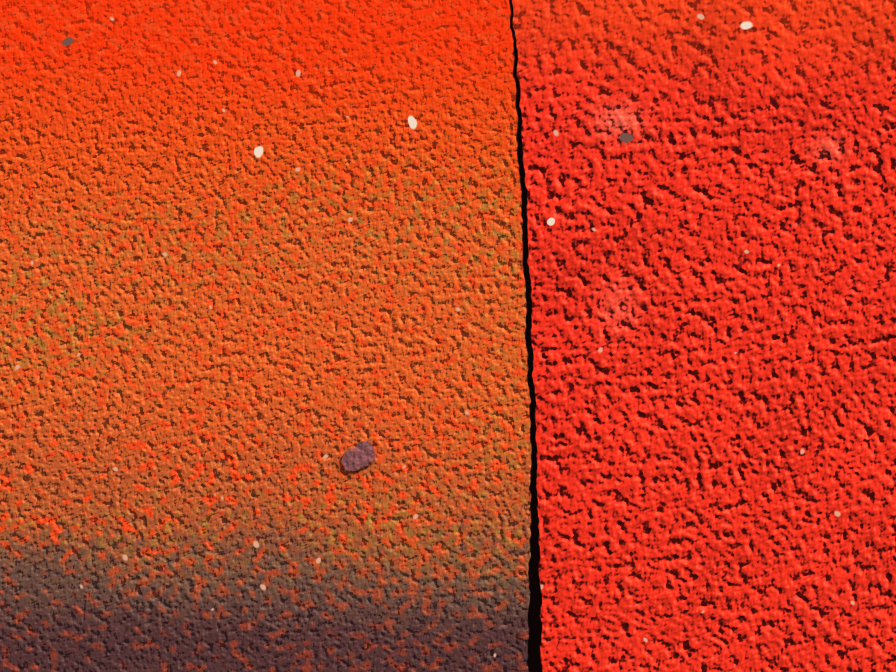
Reproduce this texture procedurally as a WebGL 1 fragment shader.

```glsl
precision highp float;
uniform vec2 u_resolution;

vec2 hash2(vec2 c) {
  vec2 q = vec2(dot(c, vec2(127.1, 311.7)), dot(c, vec2(269.5, 183.3)));
  return fract(sin(q) * 43758.55);
}

float gradientNoise(vec2 p) {
  vec2 i = floor(p), f = fract(p);
  vec2 u = f * f * f * (f * (f * 6.0 - 15.0) + 10.0);
  vec2 e = vec2(1.0, 0.0);
  float a = dot(hash2(i) * 2.0 - 1.0, f);
  float b = dot(hash2(i + e) * 2.0 - 1.0, f - e);
  float c = dot(hash2(i + e.yx) * 2.0 - 1.0, f - e.yx);
  float d = dot(hash2(i + 1.0) * 2.0 - 1.0, f - 1.0);
  return 1.4 * mix(mix(a, b, u.x), mix(c, d, u.x), u.y);
}

// Octaves are rotated so that the lattice does not show
float grainHeight(vec2 p) {
  float sum = 0.0, amp = 1.0;
  for (int k = 0; k < 3; k++) {
    p = mat2(0.8, 0.6, -0.6, 0.8) * p + 17.3;
    sum += amp * gradientNoise(p);
    p *= 1.9;
    amp *= 0.6;
  }
  return sum;
}

// Soft bump: one at the centre, fading over the given radii
float glow(vec2 p, vec2 centre, vec2 radii) {
  vec2 d = (p - centre) / radii;
  return exp(-dot(d, d));
}

// Antialiased rotated stone with a slightly ragged outline
float stone(vec2 p, vec2 centre, vec2 radii, float angle) {
  vec2 d = p - centre;
  float s = sin(angle), c = cos(angle);
  d = vec2(c * d.x + s * d.y, c * d.y - s * d.x);
  float r = length(d / radii) + 0.4 * gradientNoise(p * 75.0);
  float soft = 1.0 / (u_resolution.y * min(radii.x, radii.y));
  return 1.0 - smoothstep(1.0 - soft, 1.0 + soft, r);
}

vec3 fadedPaint(vec2 p) {
  float patchy = gradientNoise(p * vec2(4.0, 10.0));
  float y = p.y + 0.03 * patchy + 0.04 * gradientNoise(p * 85.0) + 0.025 * gradientNoise(p * 30.0);

  // Vertical fade from charcoal through rust and orange to red
  vec3 col = mix(vec3(0.33, 0.20, 0.20), vec3(0.42, 0.29, 0.24), smoothstep(0.02, 0.15, y));
  col = mix(col, vec3(0.74, 0.34, 0.17), smoothstep(0.13, 0.25, y));
  col = mix(col, vec3(0.86, 0.36, 0.15), smoothstep(0.25, 0.45, y));
  col = mix(col, vec3(0.90, 0.31, 0.10), smoothstep(0.62, 0.78, y));
  col = mix(col, vec3(0.96, 0.22, 0.06), smoothstep(0.76, 0.95, y));

  // Olive wear and surviving red specks
  float olive = glow(p, vec2(0.60, 0.67), vec2(0.38, 0.09))
    + glow(p, vec2(0.06, 0.53), vec2(0.20, 0.13))
    + glow(p, vec2(0.45, 0.22), vec2(0.55, 0.06))
    + 0.6 * glow(p, vec2(0.76, 0.40), vec2(0.08, 0.25));
  float worn = smoothstep(-0.1, 0.4, gradientNoise(p * 70.0 + 31.0) + 0.4 * patchy);
  col = mix(col, vec3(0.64, 0.46, 0.19), 0.75 * min(olive, 1.0) * worn);
  float embers = 0.7 * glow(p, vec2(0.15, 0.26), vec2(0.40, 0.06))
    + 0.35 + 0.4 * smoothstep(0.06, 0.3, p.y);
  float speck = smoothstep(0.0, 0.4, gradientNoise(p * vec2(56.0, 64.0) + 9.0) + 0.25 * patchy);
  return mix(col, vec3(0.93, 0.28, 0.11), min(embers, 1.0) * speck);
}

vec3 redPaint(vec2 p) {
  vec3 col = mix(vec3(0.91, 0.19, 0.12), vec3(0.94, 0.25, 0.11), smoothstep(0.82, 1.0, p.y));
  col *= 1.0 + 0.1 * gradientNoise(p * 9.0);
  float dust = glow(p, vec2(0.92, 0.82), vec2(0.035, 0.025))
    + 0.7 * glow(p, vec2(1.233, 0.778), vec2(0.025, 0.02))
    + 0.6 * glow(p, vec2(0.92, 0.545), vec2(0.03, 0.04));
  return mix(col, vec3(1.0, 0.48, 0.38), 0.6 * dust);
}

void main() {
  vec2 p = gl_FragCoord.xy / u_resolution.y;
  float px = 1.0 / u_resolution.y;

  // Curved joint between the two slabs, widening at the foot
  float ragged = 0.004 * gradientNoise(vec2(p.y * 38.0, 2.5)) + 0.002 * gradientNoise(p * 90.0);
  float across = p.x - (0.797 - 0.036 * p.y * p.y) - ragged;
  float gap = mix(0.010, 0.004, smoothstep(0.0, 0.35, p.y)) - 0.002 * smoothstep(0.7, 1.0, p.y);
  float right = smoothstep(-px, px, across);

  // Granular relief lit from the upper right
  float scale = mix(92.0, 66.0, right);
  float h = grainHeight(p * scale);
  float slope = h - grainHeight(p * scale + vec2(0.20, 0.27));
  float depth = mix(0.65, 1.0, right) * (1.0 - 0.45 * smoothstep(0.75, 1.0, p.y));
  float crevice = smoothstep(-0.1, -0.8, h + 0.5 * slope) * depth;
  vec3 col = mix(fadedPaint(p), redPaint(p), right);
  col *= 1.0 + 0.42 * slope * depth;
  col = mix(col, col * vec3(0.38, 0.33, 0.45), crevice);
  col += vec3(0.05, 0.10, 0.08) * smoothstep(0.2, 0.8, slope) * depth;

  // Scattered pale chips
  vec2 cell = floor(p * 14.0);
  vec2 seed = hash2(cell + 4.0);
  vec2 spot = (cell + 0.2 + 0.6 * hash2(cell + 51.0)) / 14.0;
  float chip = stone(p, spot, vec2(0.0035, 0.0025) * (0.6 + seed.y), seed.y * 6.0);
  col = mix(col, vec3(0.88, 0.65, 0.53), chip * step(0.88, seed.x));

  // Larger stones
  float pale = stone(p, vec2(0.613, 0.818), vec2(0.006, 0.010), 0.2);
  pale = max(pale, stone(p, vec2(0.385, 0.773), vec2(0.007, 0.009), -0.5));
  pale = max(pale, stone(p, vec2(1.111, 0.962), vec2(0.009, 0.006), 0.0));
  pale = max(pale, stone(p, vec2(0.820, 0.670), vec2(0.006, 0.005), 0.4));
  col = mix(col, vec3(0.95, 0.85, 0.77), pale);
  float grey = stone(p, vec2(0.932, 0.795), vec2(0.009, 0.007), 0.3);
  grey = max(grey, stone(p, vec2(0.100, 0.938), vec2(0.009, 0.006), 0.2));
  col = mix(col, vec3(0.46, 0.33, 0.30), grey);
  col *= 1.0 - 0.6 * stone(p, vec2(0.530, 0.314), vec2(0.026, 0.018), 0.45);
  float pebble = stone(p, vec2(0.535, 0.320), vec2(0.027, 0.017), 0.45);
  col = mix(col, vec3(0.52, 0.31, 0.32) * (1.0 + 0.35 * slope), pebble);

  // Joint shadow
  float joint = 1.0 - smoothstep(gap - px, gap + px, abs(across));
  col = mix(col, vec3(0.05, 0.02, 0.02), joint);
  gl_FragColor = vec4(clamp(col, 0.0, 1.0), 1.0);
}
```
